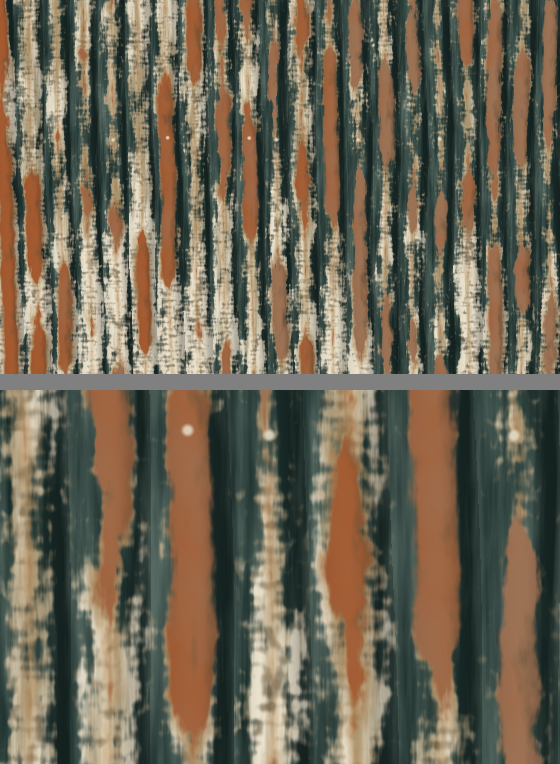
Top, the full canvas; bottom, a detail of the centre.
A WebGL 1 fragment shader for this texture:

```glsl
precision highp float;
// Weathered corrugated iron: upright ridges with rusty crests, pale chipped
// edges and dark teal paint in the grooves. Each ridge gets its own wear from
// slow noise along its length; stretched gradient noise frays the paint.

#define RIDGES 20.64       // ridges across the canvas
#define FIRST_RIDGE 0.22   // position of the first crest, in ridges
#define LEAN 0.023         // slant of the ridges at the left edge
#define BARE_WIDTH 0.46    // mean share of a ridge without paint
#define RUST_WIDTH 0.62    // share of a ridge covered where rust is full
#define FRAY 0.62          // raggedness of the paint edge
#define SOFTNESS 0.24      // blend between paint and bare metal
#define NAIL_HEIGHT 0.63
#define NAIL_RADIUS 0.0055

uniform vec2 u_resolution;

const vec3 TEAL_DARK = vec3(0.10, 0.17, 0.16);
const vec3 TEAL_LIGHT = vec3(0.35, 0.43, 0.40);
const vec3 CREAM = vec3(0.90, 0.87, 0.79);
const vec3 TAN = vec3(0.66, 0.60, 0.48);
const vec3 OCHRE = vec3(0.64, 0.48, 0.29);
const vec3 RUST_ORANGE = vec3(0.62, 0.34, 0.18);
const vec3 RUST_BROWN = vec3(0.59, 0.43, 0.32);
const vec3 GRIME = vec3(0.35, 0.29, 0.20);

float hash(vec2 p) {
  vec3 q = fract(vec3(p.xyx) * 0.1031);
  q += dot(q, q.yzx + 33.33);
  return fract((q.x + q.y) * q.z);
}

vec2 gradient(vec2 cell) {
  float angle = 6.2832 * hash(cell);
  return vec2(cos(angle), sin(angle));
}

// Gradient noise, roughly -1 to 1
float noise(vec2 p) {
  vec2 i = floor(p), f = fract(p);
  vec2 s = f * f * f * (f * (f * 6.0 - 15.0) + 10.0);
  float a = dot(gradient(i), f);
  float b = dot(gradient(i + vec2(1.0, 0.0)), f - vec2(1.0, 0.0));
  float c = dot(gradient(i + vec2(0.0, 1.0)), f - vec2(0.0, 1.0));
  float d = dot(gradient(i + 1.0), f - 1.0);
  return 1.5 * mix(mix(a, b, s.x), mix(c, d, s.x), s.y);
}

float fbm(vec2 p) {
  float sum = 0.0, amplitude = 0.55;
  for (int k = 0; k < 4; k++) {
    sum += amplitude * noise(p);
    p = p * 2.03 + 17.7;
    amplitude *= 0.55;
  }
  return sum;
}

void main() {
  vec2 uv = gl_FragCoord.xy / u_resolution;
  vec2 p = gl_FragCoord.xy / u_resolution.y;

  // Ridge coordinates: across is -0.5 to 0.5, groove is 0 at the crest
  float x = uv.x + LEAN * (uv.y - 0.5) * (1.0 - uv.x);
  float phase = x * RIDGES - FIRST_RIDGE + 0.5 + 0.12 * noise(p * vec2(6.0, 2.5));
  float ridge = floor(phase);
  float across = fract(phase) - 0.5;
  float groove = 2.0 * abs(across);
  float own = hash(vec2(ridge + 3.0, 8.0));

  // Slow wear along each ridge, and fine fraying in streaks and specks
  float wear = noise(vec2(ridge * 7.31 + 0.5, uv.y * 2.6 + own * 9.0));
  float rusting = noise(vec2(ridge * 5.17 + 40.5, uv.y * 2.8 + own * 7.0));
  float streaks = fbm(p * vec2(62.0, 5.0));
  float chips = fbm(p * vec2(42.0, 17.0) + 5.0);
  float blotches = fbm(p * vec2(9.0, 6.0) + 31.0);
  float scratches = noise(p * vec2(40.0, 120.0));
  float specks = noise(p * vec2(130.0, 95.0) + 3.0);
  float low = smoothstep(0.55, 0.05, uv.y + 0.25 * noise(p * 3.0));
  float left = 1.0 - uv.x;

  // Teal paint, darkest on the right flank, with a paler band and worn haze
  float flank = smoothstep(0.08, 0.3, across) * smoothstep(0.52, 0.38, across);
  float tealLight = 0.52 - 0.42 * flank + 0.75 * streaks + 0.3 * blotches;
  vec3 color = mix(TEAL_DARK, TEAL_LIGHT, clamp(tealLight, 0.0, 1.0));
  float haze = 0.5 * streaks + 0.6 * chips + 0.45 * specks + 0.2 * wear + 0.2 * low;
  color = mix(color, TAN, 0.55 * smoothstep(0.12, 0.75, haze));

  // Bare metal with remains of pale undercoat
  float bareWidth = BARE_WIDTH + 0.42 * wear + 0.30 * low + 0.30 * (left - 0.5);
  bareWidth += 0.45 * (own - 0.5) + 0.25 * blotches;
  float fray = chips + 0.7 * streaks + 0.25 * scratches + 0.25 * specks;
  float bare = smoothstep(-SOFTNESS, SOFTNESS, bareWidth - groove + FRAY * fray);
  float white = 0.3 + 0.5 * low + 0.3 * left * own + 0.5 * wear + 0.9 * streaks;
  vec3 undercoat = mix(TAN, CREAM, smoothstep(0.1, 0.9, white));
  float dirt = 0.3 - 0.7 * chips - 0.35 * scratches + 0.25 * specks - 0.4 * blotches;
  undercoat = mix(undercoat, GRIME, 0.65 * smoothstep(0.15, 0.85, dirt));

  // Rust in long blunt runs on the crest, inside a softer ochre stain
  float run = rusting + 0.3 * (own - 0.5) + 0.25 * blotches + 0.1 * chips;
  float rustWidth = RUST_WIDTH * smoothstep(-0.12, 0.3, run) - 0.12;
  float rustEdge = rustWidth - groove + 0.22 * chips + 0.1 * streaks;
  undercoat = mix(undercoat, OCHRE, 0.6 * smoothstep(-0.4, 0.05, rustEdge));
  float orange = clamp(left * 0.9 + own - 0.55 + 0.6 * blotches, 0.0, 1.0);
  vec3 rustColor = mix(RUST_BROWN, RUST_ORANGE, orange);
  rustColor = mix(rustColor, GRIME, 0.6 * smoothstep(0.0, 0.5, across - 0.5 * chips));
  color = mix(color, undercoat, bare);
  color = mix(color, rustColor, smoothstep(-0.12, 0.1, rustEdge));

  // Rounded ridge lit from the left
  color *= 1.0 - 0.2 * smoothstep(0.05, 0.42, across) + 0.04 * cos(6.2832 * across);

  // A row of pale nail heads on a few crests
  float crestX = (ridge + FIRST_RIDGE) / RIDGES;
  crestX -= LEAN * (NAIL_HEIGHT - 0.5) * (1.0 - crestX);
  vec2 toNail = uv - vec2(crestX, NAIL_HEIGHT + 0.01 * (own - 0.5));
  float nail = length(toNail * u_resolution / u_resolution.y);
  float present = step(0.7, hash(vec2(ridge + 11.0, 2.0)));
  color = mix(color, CREAM, 0.85 * present * smoothstep(1.3, 0.4, nail / NAIL_RADIUS));

  gl_FragColor = vec4(clamp(color, 0.0, 1.0), 1.0);
}
```
